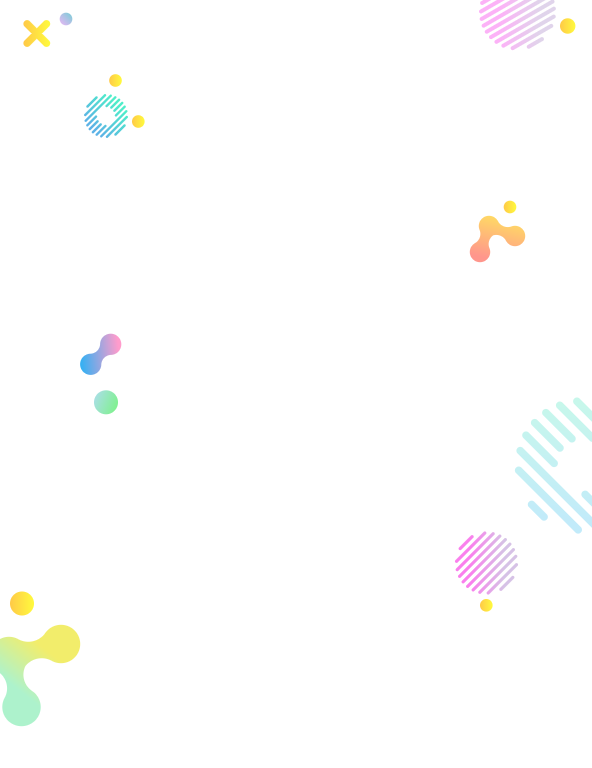
This background is drawn by a Shadertoy shader. Its source:

```glsl
// White page with scattered gradient dots, striped discs, a cross and fused blobs near its edges.

// Layout grid: 768 units tall, y pointing down.
const float GRID_HEIGHT = 768.0;
const float CROSS_ARM = 13.7;
const float CROSS_HALF_WIDTH = 3.7;

const vec3 PAPER = vec3(1.0);
const vec3 AMBER = vec3(1.0, 0.79, 0.28);
const vec3 LEMON = vec3(1.0, 0.98, 0.24);
const vec3 LILAC = vec3(0.84, 0.73, 0.94);
const vec3 TEAL = vec3(0.55, 0.79, 0.86);
const vec3 AQUA = vec3(0.65, 0.88, 0.87);
const vec3 GREEN = vec3(0.51, 0.94, 0.58);
const vec3 SKY = vec3(0.36, 0.70, 0.90);
const vec3 TURQUOISE = vec3(0.31, 0.93, 0.79);
const vec3 PINK = vec3(0.99, 0.70, 0.97);
const vec3 PALE_MAUVE = vec3(0.88, 0.83, 0.92);
const vec3 MAGENTA = vec3(0.98, 0.50, 0.93);
const vec3 MAUVE = vec3(0.84, 0.76, 0.90);
const vec3 PALE_MINT = vec3(0.78, 0.97, 0.92);
const vec3 PALE_SKY = vec3(0.76, 0.92, 0.98);
const vec3 BLUE = vec3(0.22, 0.69, 0.95);
const vec3 ROSE = vec3(1.0, 0.61, 0.80);
const vec3 GOLD = vec3(1.0, 0.86, 0.39);
const vec3 SALMON = vec3(1.0, 0.59, 0.55);
const vec3 CITRUS = vec3(0.95, 0.93, 0.42);
const vec3 MINT = vec3(0.68, 0.95, 0.80);

// Yellow dots: centre and radius.
const vec3 DOTS[6] = vec3[6](
    vec3(115.5, 80.5, 6.3), vec3(138.3, 121.5, 6.3), vec3(510.0, 207.0, 6.3),
    vec3(567.7, 26.0, 7.7), vec3(486.3, 605.3, 6.3), vec3(22.0, 603.5, 12.0));

float pixelSize;

void paint(inout vec3 colour, float dist, vec3 ink) {
    colour = mix(colour, ink, clamp(0.5 - dist / pixelSize, 0.0, 1.0));
}

vec3 gradient(vec2 p, vec2 from, vec2 to, vec3 a, vec3 b) {
    vec2 axis = to - from;
    return mix(a, b, clamp(dot(p - from, axis) / dot(axis, axis), 0.0, 1.0));
}

float circle(vec2 p, vec2 centre, float radius) {
    return length(p - centre) - radius;
}

// Disc or ring cut into parallel round-ended stripes.
float stripes(vec2 p, float degrees, float radius, float hole,
              float spacing, float phase, float halfWidth) {
    float angle = radians(degrees);
    vec2 along = vec2(cos(angle), sin(angle));
    vec2 q = vec2(dot(p, along), dot(p, vec2(-along.y, along.x)));
    float row = (round(q.y / spacing - phase) + phase) * spacing;
    if (abs(row) > radius) return 1e3;
    float outerEnd = sqrt(radius * radius - row * row);
    float innerEnd = sqrt(max(hole * hole - row * row, 0.0));
    float overshoot = max(max(abs(q.x) - outerEnd, innerEnd - abs(q.x)), 0.0);
    return length(vec2(overshoot, q.y - row)) - halfWidth;
}

// Two equal balls joined by a neck with tangent concave sides.
float joinedBalls(vec2 p, vec2 a, vec2 b, float radius, float neck) {
    vec2 halfSpan = 0.5 * (b - a);
    float reach = length(halfSpan);
    vec2 axis = halfSpan / reach;
    vec2 q = p - 0.5 * (a + b);
    q = abs(vec2(dot(q, axis), dot(q, vec2(-axis.y, axis.x))));
    float fillet = (reach * reach + neck * neck - radius * radius) / (2.0 * (radius - neck));
    float height = fillet + neck;
    if (q.x / reach + q.y / height < 1.0) return fillet - length(q - vec2(0.0, height));
    return length(q - vec2(reach, 0.0)) - radius;
}

// Three balls joined at a corner ball.
float elbow(vec2 p, vec2 corner, vec2 a, vec2 b, float radius, float neck) {
    return min(joinedBalls(p, corner, a, radius, neck), joinedBalls(p, corner, b, radius, neck));
}

void mainImage(out vec4 fragColor, in vec2 fragCoord) {
    pixelSize = GRID_HEIGHT / iResolution.y;
    vec2 p = vec2(fragCoord.x, iResolution.y - fragCoord.y) * pixelSize;
    vec3 colour = PAPER;

    // Dots
    for (int i = 0; i < 6; i++) {
        vec2 centre = DOTS[i].xy;
        vec2 side = vec2(DOTS[i].z, 0.0);
        paint(colour, circle(p, centre, DOTS[i].z), gradient(p, centre - side, centre + side, AMBER, LEMON));
    }
    paint(colour, circle(p, vec2(66.0, 19.0), 6.3), gradient(p, vec2(62.0, 23.0), vec2(70.0, 15.0), LILAC, TEAL));
    paint(colour, circle(p, vec2(106.0, 402.3), 12.0), gradient(p, vec2(96.0, 398.0), vec2(116.0, 406.0), AQUA, GREEN));

    // Cross
    vec2 q = p - vec2(36.8, 33.5);
    vec2 arms = abs(vec2(q.x + q.y, q.x - q.y)) * 0.70711;
    vec2 tip = vec2(max(arms.x, arms.y), min(arms.x, arms.y));
    float cross45 = length(vec2(max(tip.x - CROSS_ARM, 0.0), tip.y)) - CROSS_HALF_WIDTH;
    paint(colour, cross45, gradient(q, vec2(-13.0, 0.0), vec2(13.0, 0.0), AMBER, LEMON));

    // Striped discs and rings
    paint(colour, stripes(p - vec2(106.0, 116.0), -45.0, 20.8, 10.0, 4.4, 0.5, 1.2),
          gradient(p, vec2(94.0, 128.0), vec2(118.0, 104.0), SKY, TURQUOISE));
    paint(colour, stripes(p - vec2(517.5, 12.0), -30.0, 36.5, 0.0, 6.8, 0.25, 2.0),
          gradient(p, vec2(500.0, 12.0), vec2(540.0, 12.0), PINK, PALE_MAUVE));
    paint(colour, stripes(p - vec2(486.5, 563.0), -45.0, 30.0, 0.0, 6.4, 0.5, 1.6),
          gradient(p, vec2(470.0, 563.0), vec2(504.0, 563.0), MAGENTA, MAUVE));
    paint(colour, stripes(p - vec2(583.0, 465.5), 45.0, 64.5, 29.0, 15.0, 0.26, 3.8),
          gradient(p, vec2(583.0, 400.0), vec2(575.0, 525.0), PALE_MINT, PALE_SKY));

    // Fused blobs
    paint(colour, joinedBalls(p, vec2(110.7, 344.3), vec2(90.7, 364.3), 10.6, 5.0),
          gradient(p, vec2(81.0, 356.0), vec2(119.0, 352.0), BLUE, ROSE));
    paint(colour, elbow(p, vec2(489.0, 226.0), vec2(515.0, 236.0), vec2(480.0, 252.0), 10.2, 5.0),
          gradient(p, vec2(502.0, 217.0), vec2(492.0, 259.0), GOLD, SALMON));
    paint(colour, elbow(p, vec2(9.0, 656.0), vec2(61.0, 644.0), vec2(21.5, 707.0), 19.2, 9.0),
          gradient(p, vec2(40.0, 645.0), vec2(10.0, 683.0), CITRUS, MINT));

    fragColor = vec4(colour, 1.0);
}
```
